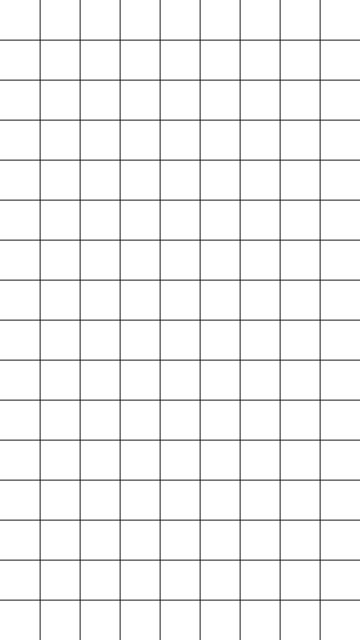
This pattern is drawn by a Shadertoy shader. Its source:

```glsl
const vec2 CELLS = vec2(9.0, 16.0);
const float LINE_WIDTH = 0.0247;               // in cells
const vec2 LINE_SHIFT = vec2(0.003, -0.003);   // right and down, in cells
const vec3 PAPER = vec3(1.0);
const vec3 INK = vec3(0.1);

// Share of each pixel covered by a band centred at distance zero
vec2 bandCoverage(vec2 dist, float width, vec2 pixel) {
    vec2 upper = min(dist + 0.5 * pixel, vec2(0.5 * width));
    vec2 lower = max(dist - 0.5 * pixel, vec2(-0.5 * width));
    return clamp((upper - lower) / pixel, 0.0, 1.0);
}

// Rules between the cells only, leaving the outer border open
float gridCoverage(vec2 p, vec2 cells, float width, vec2 pixel) {
    vec2 nearestRule = clamp(floor(p + 0.5), vec2(1.0), cells - 1.0);
    vec2 cover = bandCoverage(p - nearestRule, width, pixel);
    return 1.0 - (1.0 - cover.x) * (1.0 - cover.y);
}

void mainImage(out vec4 fragColor, in vec2 fragCoord) {
    vec2 pixel = CELLS / iResolution.xy;
    vec2 p = fragCoord * pixel - LINE_SHIFT;
    float cover = gridCoverage(p, CELLS, LINE_WIDTH, pixel);
    fragColor = vec4(mix(PAPER, INK, cover), 1.0);
}
```
